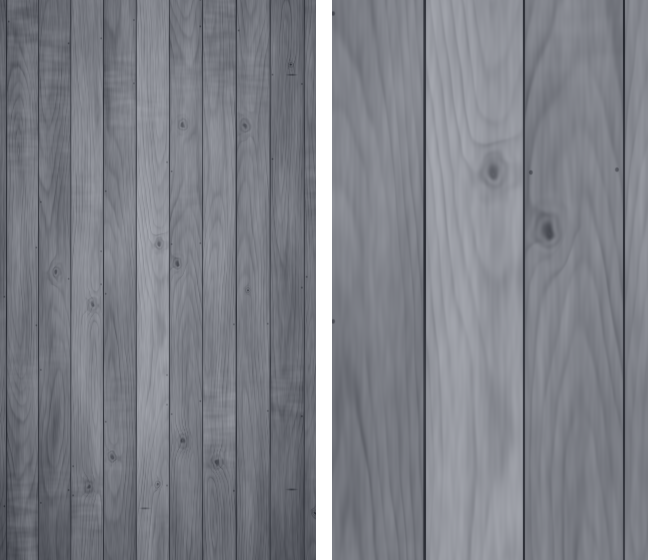
Left: the whole. Right: its middle third, enlarged.
Reproduce this texture procedurally as a WebGL 1 fragment shader.

```glsl
precision highp float;
// Weathered grey timber wall: narrow upright boards parted by thin dark seams.
// Each board slices its own wavy ring field, which gives long arched grain;
// knots bend that field, and fibres, saw marks and nail holes wear it.

uniform vec2 u_resolution;

#define BOARD_WIDTH 0.1009   // leftmost board, fraction of canvas width
#define BOARD_GROWTH 0.00042 // boards widen slightly to the right
#define FIRST_SEAM 0.0208    // fraction of canvas width
#define SEAM_HALF 0.014      // in board widths, like the values below
#define SEAM_TONE 0.18
#define RINGS 12.0
#define KNOT_SPACING 5.6
#define KNOT_CHANCE 0.5
#define PALE_BOARD 4.0
#define BASE_TONE 0.557
#define GRAIN_DEPTH 0.055
#define COOL_TINT vec3(-0.01, 0.0, 0.03)

float hash(vec2 p) {
  vec3 q = fract(p.xyx * vec3(0.1031, 0.1030, 0.0973));
  q += dot(q, q.yzx + 33.33);
  return fract((q.x + q.y) * q.z);
}

float corner(vec2 cell, vec2 offset) {
  float angle = 6.2832 * hash(cell);
  return dot(vec2(cos(angle), sin(angle)), offset);
}

// Gradient noise, roughly -0.7 to 0.7
float noise(vec2 p) {
  vec2 i = floor(p), f = p - i;
  vec2 u = f * f * f * (f * (f * 6.0 - 15.0) + 10.0);
  vec2 e = vec2(1.0, 0.0);
  return mix(mix(corner(i, f), corner(i + e, f - e), u.x),
             mix(corner(i + e.yx, f - e.yx), corner(i + 1.0, f - 1.0), u.x), u.y);
}

// Distance to a wandering pith: its contours are the arched grain lines
float ringField(vec2 q, float id) {
  float pith = 0.5 * noise(vec2(id * 7.3 + 0.4, q.y * 0.13)) + 0.6 * (hash(vec2(id, 5.0)) - 0.5);
  float depth = 0.3 + 1.2 * noise(vec2(q.y * 0.11 + id * 13.7, 3.6));
  float wobble = 0.08 * noise(vec2(q.x * 2.5 + id * 9.1, q.y * 0.4));
  wobble += 0.015 * noise(vec2(q.x * 6.0 + id * 4.9, q.y * 1.6));
  return length(vec2(q.x - pith, depth)) + wobble;
}

// Knot in this stretch of board: x = scaled distance, y = radius (0 if none)
vec2 knot(vec2 q, float id) {
  vec2 cell = vec2(id + 31.0, floor(q.y / KNOT_SPACING));
  vec2 centre = vec2(0.55 * (hash(cell + 2.0) - 0.5),
                     (cell.y + mix(0.22, 0.78, hash(cell + 7.0))) * KNOT_SPACING);
  float radius = mix(0.07, 0.2, hash(cell + 13.0)) * step(hash(cell), KNOT_CHANCE);
  vec2 d = (q - centre) * vec2(1.0, 0.75);
  d += 0.06 * vec2(noise(q * 5.0 + id), noise(q * 5.0 - id));
  return vec2(length(d) / max(radius, 0.01), radius);
}

// Sparse elliptical marks, at most one per stretch of the board
float speck(vec2 q, float seed, float spacing, float chance, vec2 size, float pixel) {
  vec2 cell = vec2(seed, floor(q.y / spacing));
  float y = (cell.y + mix(0.2, 0.8, hash(cell + 3.0))) * spacing;
  float d = (length(vec2(q.x, q.y - y) / size) - 1.0) * min(size.x, size.y);
  return step(hash(cell + 19.0), chance) * (1.0 - smoothstep(-pixel, pixel, d));
}

void main() {
  vec2 uv = gl_FragCoord.xy / u_resolution;
  float pixel = 1.0 / (u_resolution.x * (BOARD_WIDTH + 4.5 * BOARD_GROWTH));

  // Board number and position within it
  float start = uv.x - FIRST_SEAM;
  float across = 2.0 * start / (BOARD_WIDTH + sqrt(BOARD_WIDTH * BOARD_WIDTH + 4.0 * BOARD_GROWTH * start));
  float id = floor(across);
  vec2 q = vec2(across - id - 0.5, gl_FragCoord.y * pixel);

  // Board tone: light and dark boards nearly alternate, one is palest
  float tone = BASE_TONE + 0.03 * cos(2.75 * (id - 4.2));
  tone += 0.035 * (1.0 - step(0.5, abs(id - PALE_BOARD)));
  tone += 0.06 * noise(vec2(q.x * 1.3 + id * 5.3, q.y * 0.35));
  tone += 0.06 * noise(vec2(q.x * 3.5 + id * 6.7, q.y * 0.22 + 20.0));

  // Grain lines of uneven strength, bent around knots
  vec2 k = knot(q, id);
  float hasKnot = step(0.01, k.y);
  float bend = hasKnot * exp(-0.4 * k.x * k.x);
  float phase = 6.2832 * RINGS * (ringField(q, id) + 0.9 * k.y * bend);
  float line = 0.5 + 0.5 * sin(phase + 0.6 * sin(phase));
  float strength = 0.7 + 0.8 * noise(vec2(q.x * 2.0 + id * 3.7, q.y * 0.4 + 40.0));
  strength += 0.9 * noise(vec2(phase * 0.13 + id * 8.1, q.y * 0.3));
  tone -= GRAIN_DEPTH * max(strength, 0.1) * line * line;

  // Knot body: dusky halo, rings and dark heart
  float body = hasKnot * exp(-0.9 * k.x * k.x);
  tone -= body * (0.07 + 0.035 * sin(k.x * 10.0));
  tone -= 0.1 * hasKnot * exp(-10.0 * k.x * k.x);

  // Fine fibres and patchy crosswise saw marks
  tone += 0.03 * noise(vec2(q.x * 11.0 + id * 17.0, q.y * 0.8));
  tone += 0.035 * noise(vec2(q.x * 23.0 + id * 23.0, q.y * 2.5));
  float patchMask = smoothstep(0.05, 0.4, noise(vec2(id * 4.3 + 0.5, q.y * 0.3)));
  float saw = noise(vec2(q.x * 1.1 + id * 11.0, q.y * 3.0)) + 0.5 * noise(vec2(q.x * 1.7 + id * 19.0, q.y * 8.0));
  tone += 0.07 * patchMask * saw;

  // Nail holes beside the seams, and rare short splits
  float nails = speck(vec2(abs(q.x) - 0.43, q.y), id + 0.2 * sign(q.x), 1.3, 0.2, vec2(0.018, 0.022), pixel);
  float splitX = 0.5 * (hash(vec2(id, 61.0)) - 0.5);
  float splits = speck(q - vec2(splitX, 0.0), id + 71.0, 6.0, 0.12, vec2(0.1, 0.025), pixel);
  tone -= 0.17 * max(nails, splits);

  // Light falls off toward the borders, most at lower right
  vec2 v = uv - vec2(0.50, 0.57);
  tone -= dot(v * v, vec2(0.47, 0.36));

  // Seams vary in width and darkness and shade the edges beside them
  float edge = 0.5 - abs(q.x);
  float seamId = floor(across + 0.5);
  float halfWidth = SEAM_HALF * (0.7 + 0.6 * hash(vec2(seamId, 83.0)));
  float seamTone = SEAM_TONE + 0.1 * noise(vec2(seamId * 3.3, q.y * 0.6));
  tone -= 0.04 * exp(-20.0 * edge);
  tone = mix(seamTone, tone, smoothstep(halfWidth - 0.7 * pixel, halfWidth + 0.7 * pixel, edge));

  gl_FragColor = vec4(clamp(tone + COOL_TINT, 0.0, 1.0), 1.0);
}
```
